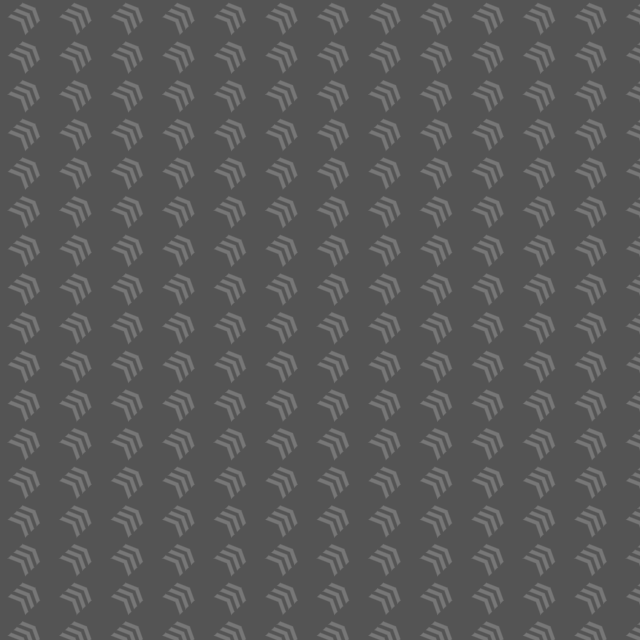
Write a WebGL 2 fragment shader that draws this pattern.

```glsl
#version 300 es
precision highp float;
// Rows of small triple chevrons pointing up and to the right on dark grey.
// The plane is cut into equal cells; each cell draws three folded bands,
// spaced along one axis and trimmed parallel to it.

uniform vec2 u_resolution;
out vec4 outColor;

const vec3 GROUND_GREY = vec3(0.33);
const vec3 CHEVRON_GREY = vec3(0.465);

const vec2 CELL_SIZE = vec2(0.0805, 0.0604);   // about 12.4 across, 16.6 down
const vec2 MIDDLE_TIP = vec2(0.4462, 0.5538);  // tip of one middle chevron
const vec2 POINTING = vec2(0.716, 0.698);      // axis of the chevrons
const float HALF_ANGLE = 1.145;                // between the axis and an arm
const float SPACING = 0.0126;                  // tip to tip along the axis
const float HALF_WIDTH = 0.0030;
const float REACH = 0.0193;                    // arm extent across the axis
const float EDGE_BLUR = 0.0014;

// Offset from the nearest point of a grid through the anchor.
vec2 cellOffset(vec2 p, vec2 anchor, vec2 size, vec2 shift) {
    return (fract((p - anchor) / size + shift) - shift) * size;
}

// Signed distance to a mitred chevron; x runs along its axis, tip at zero.
float chevron(vec2 p, float halfAngle, float halfWidth, float reach) {
    float across = abs(p.y);
    float band = abs(p.x * sin(halfAngle) + across * cos(halfAngle)) - halfWidth;
    return max(band, across - reach);
}

// Three chevrons in line, centred on the middle tip.
float tripleChevron(vec2 p, vec2 axis, float spacing) {
    vec2 local = vec2(dot(p, axis), dot(p, vec2(-axis.y, axis.x)));
    float nearest = 1.0;
    for (int i = -1; i <= 1; i++) {
        vec2 q = local - vec2(float(i) * spacing, 0.0);
        nearest = min(nearest, chevron(q, HALF_ANGLE, HALF_WIDTH, REACH));
    }
    return nearest;
}

// Soft coverage, never sharper than one pixel.
float coverage(float dist, float blur, float pixel) {
    float soft = max(blur, 0.6 * pixel);
    return 1.0 - smoothstep(-soft, soft, dist);
}

void main() {
    vec2 p = gl_FragCoord.xy / u_resolution.y;
    float pixel = 1.0 / u_resolution.y;

    // The shift keeps the whole mark inside its own cell.
    vec2 offset = cellOffset(p, MIDDLE_TIP, CELL_SIZE, vec2(0.55, 0.56));
    float dist = tripleChevron(offset, normalize(POINTING), SPACING);

    vec3 color = mix(GROUND_GREY, CHEVRON_GREY, coverage(dist, EDGE_BLUR, pixel));
    outColor = vec4(color, 1.0);
}
```
